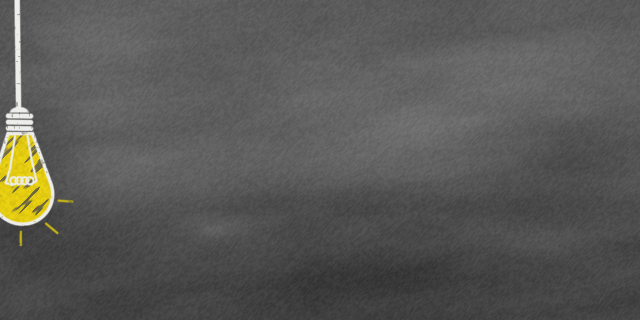
This background is drawn by a Shadertoy shader. Its source:

```glsl
// Chalk drawing of a hanging yellow light bulb at the left of a smudged grey blackboard.

// Lengths are in canvas heights: x runs from 0 to 2, y from 0 to 1.
const vec3 CHALK_WHITE = vec3(0.93, 0.93, 0.92);
const vec3 CHALK_YELLOW = vec3(0.94, 0.84, 0.07);
const vec3 RAY_YELLOW = vec3(0.79, 0.71, 0.08);
const float BOARD_LOW = 0.265;
const float BOARD_HIGH = 0.36;
const float STREAK_AMOUNT = 0.10;
const float GRAIN_AMOUNT = 0.055;
const vec2 BULB_CENTRE = vec2(0.068, 0.396);
const float BULB_RADIUS = 0.102;
const float NECK_RADIUS = 0.047;
const float NECK_HEIGHT = 0.17;
const float NECK_TOP = 0.588;
const float OUTLINE_WIDTH = 0.011;

// Smudges: centre and radii, with the brightness each one adds.
const int SMUDGE_COUNT = 11;
const vec4 SMUDGES[SMUDGE_COUNT] = vec4[](
    vec4(1.27, 0.57, 0.36, 0.16), vec4(0.30, 0.74, 0.20, 0.18),
    vec4(0.38, 0.45, 0.18, 0.10), vec4(1.60, 0.80, 0.35, 0.12),
    vec4(0.10, 0.50, 0.14, 0.25), vec4(1.85, 0.50, 0.20, 0.12),
    vec4(1.35, 0.36, 0.70, 0.05), vec4(1.15, 0.12, 0.35, 0.12),
    vec4(1.75, 0.24, 0.25, 0.06), vec4(0.70, 0.31, 0.12, 0.04),
    vec4(0.06, 0.05, 0.16, 0.10));
const float SMUDGE_LIGHT[SMUDGE_COUNT] = float[](
    0.06, 0.05, 0.05, 0.03, -0.05, -0.05, -0.04, -0.03, 0.04, 0.05, 0.05);

float hash(vec2 p) {
    p = fract(p * vec2(0.1031, 0.1137));
    p += dot(p, p.yx + 33.33);
    return fract((p.x + p.y) * p.x * 17.3);
}

float noise(vec2 p) {
    vec2 i = floor(p), f = fract(p);
    f = f * f * (3.0 - 2.0 * f);
    return mix(mix(hash(i), hash(i + vec2(1, 0)), f.x),
               mix(hash(i + vec2(0, 1)), hash(i + vec2(1, 1)), f.x), f.y);
}

float fbm(vec2 p) {
    float sum = 0.0, weight = 0.5;
    for (int i = 0; i < 5; i++) {
        sum += weight * noise(p);
        p = p * 2.03 + 17.1;
        weight *= 0.5;
    }
    return sum;
}

float segment(vec2 p, vec2 a, vec2 b) {
    vec2 ab = b - a;
    return length(p - a - ab * clamp(dot(p - a, ab) / dot(ab, ab), 0.0, 1.0));
}

// Tapered capsule with a flat top.
float bulb(vec2 p) {
    vec2 q = p - BULB_CENTRE;
    q.x = abs(q.x + 0.025 * q.y);
    float b = (BULB_RADIUS - NECK_RADIUS) / NECK_HEIGHT;
    float a = sqrt(1.0 - b * b);
    float k = dot(q, vec2(-b, a));
    float d = dot(q, vec2(a, b)) - BULB_RADIUS;
    if (k < 0.0) d = length(q) - BULB_RADIUS;
    if (k > a * NECK_HEIGHT) d = length(q - vec2(0, NECK_HEIGHT)) - NECK_RADIUS;
    return max(d, p.y - NECK_TOP);
}

// Cord, dome and three rounded bars of the screw cap.
float fitting(vec2 p) {
    float d = segment(p, vec2(0.053, 1.05), vec2(0.058, 0.66)) - 0.0085;
    vec2 dome = (p - vec2(0.06, 0.648)) / vec2(0.029, 0.018);
    d = min(d, max((length(dome) - 1.0) * 0.018, 0.648 - p.y));
    for (int i = 0; i < 3; i++) {
        float y = 0.638 - 0.0195 * float(i);
        d = min(d, segment(p, vec2(0.026, y), vec2(0.096, y - 0.001)) - 0.0078);
    }
    return d;
}

// Two support wires joined by a row of loops.
float filament(vec2 p) {
    float d = segment(p, vec2(0.047, 0.575), vec2(0.032, 0.475));
    d = min(d, segment(p, vec2(0.032, 0.475), vec2(0.018, 0.428)));
    d = min(d, segment(p, vec2(0.086, 0.575), vec2(0.099, 0.50)));
    d = min(d, segment(p, vec2(0.099, 0.50), vec2(0.114, 0.435)));
    d = min(d, segment(p, vec2(0.018, 0.428), vec2(0.040, 0.422)));
    d = min(d, segment(p, vec2(0.114, 0.435), vec2(0.098, 0.424)));
    for (int i = 0; i < 4; i++)
        d = min(d, abs(length(p - vec2(0.043 + 0.017 * float(i), 0.435)) - 0.011));
    return d - 0.0035;
}

float rays(vec2 p) {
    float d = segment(p, vec2(0.184, 0.373), vec2(0.225, 0.370));
    d = min(d, segment(p, vec2(0.144, 0.301), vec2(0.179, 0.272)));
    return min(d, segment(p, vec2(0.065, 0.275), vec2(0.065, 0.235))) - 0.0035;
}

void mainImage(out vec4 fragColor, in vec2 fragCoord) {
    vec2 p = fragCoord / iResolution.y;
    float soft = 1.0 / iResolution.y;

    // Board: vertical shade, smudges, wiped streaks and grain
    float shade = mix(BOARD_LOW, BOARD_HIGH, smoothstep(0.1, 0.6, p.y));
    vec2 warped = p + 0.08 * (vec2(fbm(p * 4.0), fbm(p * 4.0 + 9.0)) - 0.5);
    for (int i = 0; i < SMUDGE_COUNT; i++) {
        vec2 q = (warped - SMUDGES[i].xy) / SMUDGES[i].zw;
        shade += SMUDGE_LIGHT[i] * exp(-dot(q, q));
    }
    vec2 tilted = vec2(p.x, p.y - 0.12 * p.x);
    shade += STREAK_AMOUNT * (fbm(tilted * vec2(3.0, 11.0)) - 0.48);
    vec2 diagonal = vec2(p.x + p.y, p.y - p.x) * 0.7071;
    shade += GRAIN_AMOUNT * (noise(diagonal * vec2(110.0, 260.0)) - 0.5);
    vec3 color = vec3(shade);

    // Yellow hatching inside the bulb, with gaps between strokes
    float glass = bulb(p);
    float hatch = noise(diagonal * vec2(22.0, 150.0)) + 0.3 * noise(p * 40.0);
    float gap = smoothstep(0.82, 1.02, hatch + 0.12 * smoothstep(0.40, 0.52, p.y));
    float yellow = smoothstep(soft, -soft, glass + 0.006) * (1.0 - 0.8 * gap);
    color = mix(color, CHALK_YELLOW * (0.9 + 0.1 * noise(p * 150.0)), yellow);

    // White chalk lines and rays
    float wear = 1.0 - 0.45 * smoothstep(0.72, 0.95, noise(p * 130.0));
    float outline = abs(glass + 0.5 * OUTLINE_WIDTH) - 0.5 * OUTLINE_WIDTH;
    float white = min(min(outline, filament(p)), fitting(p));
    color = mix(color, CHALK_WHITE, smoothstep(soft, -soft, white) * wear);
    color = mix(color, RAY_YELLOW, smoothstep(soft, -soft, rays(p)) * wear);

    fragColor = vec4(color, 1.0);
}
```
